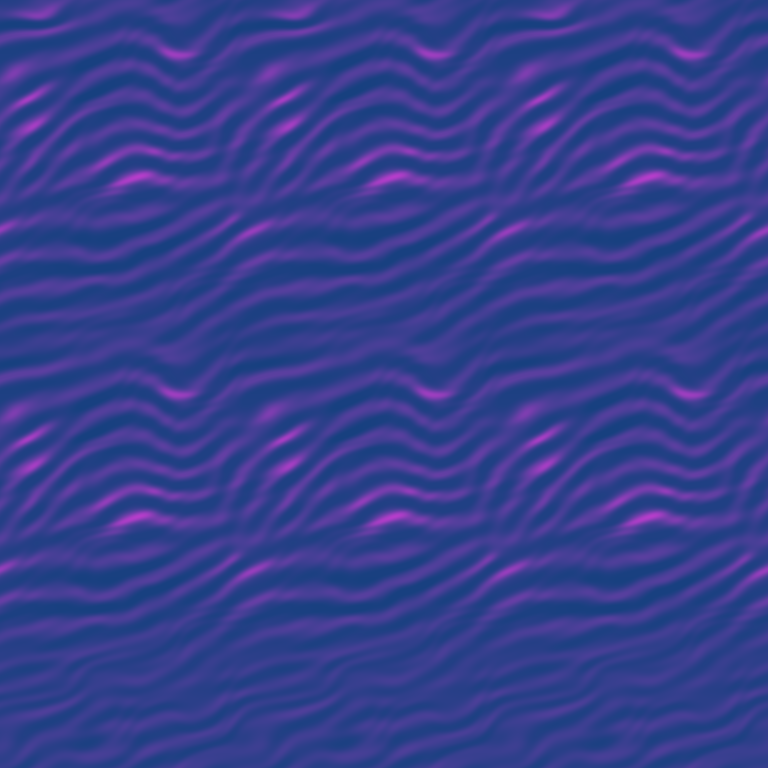
Give the GLSL for this pattern, as a Shadertoy shader.

```glsl
// Violet ripples on deep blue water, tiled three across and about 2.26 down.
// Periodic wave trains of different slant are blended by soft masks, which
// makes the crests bend and fork; noise roughens them and glints light them.

const float TAU = 6.2831853;
const vec2 TILES = vec2(3.0, 2.26);
const vec3 DEEP = vec3(0.07, 0.25, 0.49);
const vec3 GLOW = vec3(0.72, 0.24, 0.80);
const float CRESTS = 11.0;

// Centre and radii of the bright patches inside one tile
const vec4 GLINTS[4] = vec4[4](
    vec4(0.12, 0.33, 0.14, 0.12),
    vec4(0.52, 0.49, 0.14, 0.10),
    vec4(0.71, 0.16, 0.09, 0.035),
    vec4(0.96, 0.66, 0.13, 0.08));

float hash(vec2 p) {
    vec3 a = fract(vec3(p.xyx) * 0.1031);
    a += dot(a, a.yzx + 33.33);
    return fract((a.x + a.y) * a.z);
}

// Smooth value noise in -1..1 that repeats once per tile
float tileNoise(vec2 q, vec2 cells, float seed) {
    vec2 p = q * cells;
    vec2 i = floor(p);
    vec2 f = p - i;
    f = f * f * f * (f * (f * 6.0 - 15.0) + 10.0);
    vec2 lo = mod(i, cells) + seed;
    vec2 hi = mod(i + 1.0, cells) + seed;
    float bottom = mix(hash(lo), hash(vec2(hi.x, lo.y)), f.x);
    float top = mix(hash(vec2(lo.x, hi.y)), hash(hi), f.x);
    return 2.0 * mix(bottom, top, f.y) - 1.0;
}

// Shortest offset from a centre, wrapped around the tile
vec2 wrapped(vec2 q, vec2 centre) {
    return fract(q - centre + 0.5) - 0.5;
}

float bell(float d, float radius) {
    return exp(-d * d / (radius * radius));
}

float patchMask(vec2 d, vec2 radii) {
    return bell(d.x, radii.x) * bell(d.y, radii.y);
}

// Wave train with the given counts across and down; phase is in cycles
float wave(vec2 q, vec2 counts, float phase) {
    return cos(TAU * (dot(q, counts) + phase));
}

// The extra row along the top edge, which does not repeat downward
float topRow(vec2 q) {
    return bell(wrapped(q, vec2(0.17, 0.0)).x, 0.10) * bell(q.y - 0.045, 0.04);
}

// Surface height, roughly -1..1; calm turns it into finer ripples
float waterHeight(vec2 q, float calm) {
    float rough = 0.17 * tileNoise(q, vec2(5.0, 8.0), 3.0)
                + 0.05 * tileNoise(q, vec2(11.0, 19.0), 17.0);

    // Hump and hollow that bend the upper crests, then a peaked hump under them
    float humpZone = bell(wrapped(q, vec2(0.0, 0.20)).y, 0.23) * (1.0 - calm);
    float bend = 0.30 * bell(wrapped(q, vec2(0.53, 0.0)).x, 0.14)
               - 0.95 * bell(wrapped(q, vec2(0.72, 0.0)).x, 0.125);
    float peakZone = bell(wrapped(q, vec2(0.0, 0.51)).y, 0.15);
    float peak = 0.65 * bell(wrapped(q, vec2(0.54, 0.0)).x, 0.16) - 0.10;
    float phase = bend * humpZone + peak * peakZone - 0.36 - 0.5 * topRow(q);
    float upper = wave(q, vec2(2.0, CRESTS), phase + 0.7 * rough);

    // Slanted crests below, steep on the right and flat on the left
    float sway = 0.42 * sin(TAU * (q.x - 0.8));
    float lower = wave(q, vec2(3.0, CRESTS), sway + 1.3 * rough - 0.06);
    float lowerZone = smoothstep(0.15, 0.75, bell(wrapped(q, vec2(0.0, 0.80)).y, 0.22));
    float h = mix(upper, lower, lowerZone);

    // Steep crests across the tile edge, where the forks form
    vec2 d = wrapped(q, vec2(0.07, 0.36));
    float steep = wave(d, vec2(7.0, 9.3), 14.0 * d.x * d.y + rough + 0.47);
    float steepZone = smoothstep(0.1, 0.6, patchMask(d - vec2(0.0, 0.02), vec2(0.24, 0.20)));
    h = mix(h, 0.80 * steep + 0.32 * h, steepZone * (1.0 - calm));

    // Uneven strength, then fine slanted ripples
    h *= 0.92 + 0.34 * tileNoise(q, vec2(5.0, 10.0), 41.0);
    h *= 1.0 - 0.25 * bell(wrapped(q, vec2(0.0, 0.97)).y, 0.12);
    float ripple = wave(q, vec2(7.0, 19.0), tileNoise(q, vec2(5.0, 8.0), 59.0));
    float fine = wave(q, vec2(4.0, 13.0), 0.6 * tileNoise(q, vec2(5.0, 9.0), 73.0));
    return mix(h, 0.3 * h + 0.5 * fine, calm) + 0.15 * ripple;
}

float glintLight(vec2 q, float calm) {
    float light = 0.0;
    for (int i = 0; i < 4; i++) {
        light += patchMask(wrapped(q, GLINTS[i].xy), GLINTS[i].zw);
    }
    return min(light * (1.0 - calm) + topRow(q), 1.0);
}

void mainImage(out vec4 fragColor, in vec2 fragCoord) {
    vec2 uv = fragCoord / iResolution.xy;
    vec2 q = vec2(uv.x, 1.0 - uv.y) * TILES;
    float calm = smoothstep(1.75, 2.1, q.y);

    // Narrow crests over wide troughs, lit most strongly inside the glints
    float crest = clamp(0.5 + 0.5 * waterHeight(q, calm), 0.0, 1.1);
    float light = glintLight(q, calm);
    float tint = 0.055 + 0.33 * pow(crest, 1.35);
    tint += light * (0.04 * crest + 0.45 * crest * crest * crest);
    tint += 0.035 * tileNoise(q, vec2(3.0, 4.0), 97.0) * (1.0 - calm);
    fragColor = vec4(mix(DEEP, GLOW, clamp(tint, 0.0, 1.0)), 1.0);
}
```
